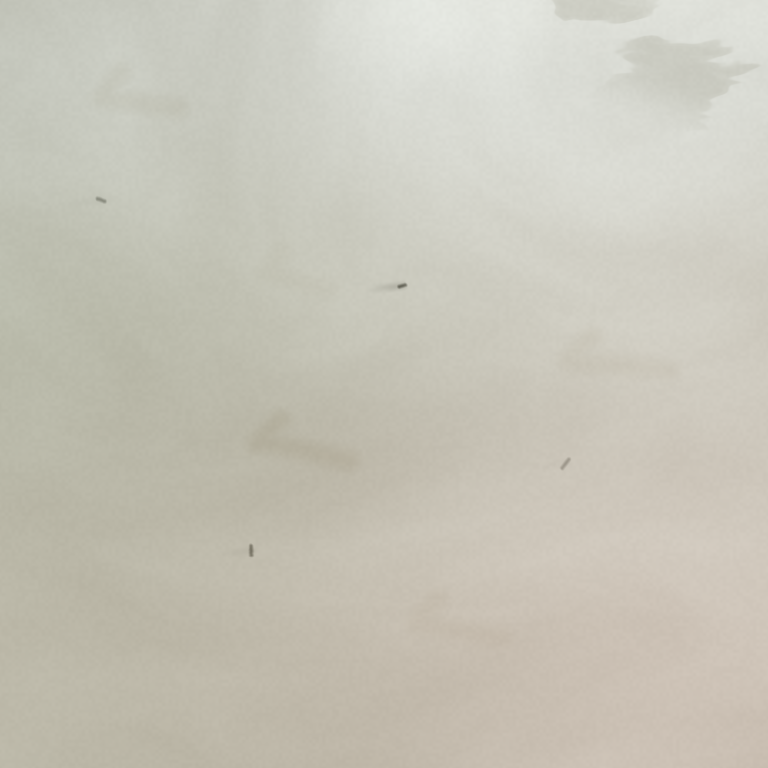
Write a WebGL 1 fragment shader that draws this texture.

```glsl
precision highp float;
uniform vec2 u_resolution;

#define MOTTLE 0.034
#define GRAIN 0.016
#define GRAIN_SCALE 230.0
#define STAIN 0.035
#define SCUFF 0.075
#define CHIP 0.30
#define SMEAR 0.09
#define CHIP_COUNT 4
#define STAIN_COUNT 5

float hash(vec2 p) {
  p = fract(p * vec2(0.1031, 0.1137));
  p += dot(p, p.yx + 33.33);
  return fract((p.x + p.y) * p.x * 17.0);
}

float valueNoise(vec2 p) {
  vec2 cell = floor(p), f = fract(p);
  f = f * f * (3.0 - 2.0 * f);
  return mix(mix(hash(cell), hash(cell + vec2(1, 0)), f.x),
             mix(hash(cell + vec2(0, 1)), hash(cell + 1.0), f.x), f.y);
}

// Layered sines, turned and warped at every octave
float clouds(vec2 p) {
  float sum = 0.0, amp = 0.5;
  for (int i = 0; i < 5; i++) {
    p = mat2(0.8, 0.6, -0.6, 0.8) * p * 1.8 + 1.7;
    p += 0.6 * sin(p.yx * 0.9);
    sum += amp * sin(p.x) * sin(p.y);
    amp *= 0.56;
  }
  return sum;
}

float segmentDistance(vec2 p, vec2 a, vec2 b) {
  vec2 d = b - a;
  return length(p - a - d * clamp(dot(p - a, d) / dot(d, d), 0.0, 1.0));
}

// Evenly spread pseudo-random positions
vec2 scatter(float i, vec2 start) {
  return 0.1 + 0.8 * fract(start + i * vec2(0.7549, 0.5698));
}

// Light falling from the upper right, warm shade below
vec3 wallLight(vec2 p) {
  vec3 low = mix(vec3(0.730, 0.715, 0.652), vec3(0.798, 0.756, 0.708), smoothstep(0.0, 0.9, p.x));
  vec3 middle = mix(vec3(0.722, 0.727, 0.664), vec3(0.812, 0.800, 0.758), smoothstep(-0.1, 1.0, p.x));
  vec3 high = mix(vec3(0.755, 0.763, 0.720), vec3(0.860, 0.868, 0.842), smoothstep(-0.1, 0.65, p.x));
  vec3 color = mix(low, middle, smoothstep(0.1, 0.65, p.y));
  color = mix(color, high, smoothstep(0.55, 0.97, p.y));
  return color + 0.03 * smoothstep(0.88, 1.0, p.y) * smoothstep(0.1, 0.8, p.x);
}

// Faint, bent, mostly level streaks
float stains(vec2 p) {
  float sum = 0.0;
  for (int i = 0; i < STAIN_COUNT; i++) {
    float k = float(i);
    vec2 q = p - scatter(k, vec2(0.29, 0.40));
    float size = 0.05 + 0.04 * fract(k * 0.618 + 0.6);
    float d = min(segmentDistance(q, vec2(0.0), vec2(size * 1.6, -0.018)),
                  segmentDistance(q, vec2(0.0), vec2(size * 0.4, 0.03)));
    sum += (1.0 - smoothstep(0.0, 0.024, d)) * (1.0 - 0.15 * k);
  }
  return sum;
}

// Small dark nicks: x is the nick, y its soft smear
vec2 chips(vec2 p) {
  vec2 sum = vec2(0.0);
  for (int i = 0; i < CHIP_COUNT; i++) {
    float k = float(i);
    vec2 q = p - scatter(k, vec2(0.53, 0.66));
    float angle = 0.3 + k * 1.25;
    vec2 halfNick = vec2(cos(angle), sin(angle)) * (0.004 + 0.004 * fract(k * 0.618));
    float nick = segmentDistance(q, -halfNick, halfNick);
    float smear = segmentDistance(q, vec2(0.0), vec2(-0.045, -0.006));
    sum.x += (1.0 - smoothstep(0.0, 0.0045, nick)) * (1.0 - 0.15 * k);
    sum.y += (1.0 - smoothstep(0.0, 0.009, smear)) * smoothstep(-0.055, 0.0, q.x) / (1.0 + 2.0 * k);
  }
  return sum;
}

void main() {
  vec2 p = gl_FragCoord.xy / u_resolution;
  float mottle = clouds(p * vec2(3.0, 4.5) + 2.0);
  vec2 wobbled = p + 0.006 * vec2(mottle, clouds(p * 9.0));
  vec3 color = wallLight(p + 0.05 * mottle);

  // Broad mottling and streaks
  color += MOTTLE * mottle * vec3(0.9, 1.0, 1.1);
  color -= STAIN * stains(wobbled) * vec3(0.8, 0.95, 1.2);

  // Worn patches along the upper right
  float band = segmentDistance(p, vec2(0.72, 1.0), vec2(1.0, 0.87));
  float worn = clouds(p * vec2(9.0, 11.0) + 5.0) - 0.1;
  float wornArea = 1.0 - smoothstep(0.02, 0.10, band);
  float rim = smoothstep(0.0, 0.06, worn) * (1.0 - smoothstep(0.06, 0.16, worn));
  color -= SCUFF * wornArea * (smoothstep(-0.05, 0.2, worn) + 0.3 * rim) * vec3(0.9, 0.95, 1.1);

  // Nicks and fine grain
  vec2 chip = chips(p + 0.002 * clouds(p * 40.0));
  color -= CHIP * chip.x + SMEAR * chip.y;
  color += GRAIN * (valueNoise(p * GRAIN_SCALE) - 0.5);

  gl_FragColor = vec4(color, 1.0);
}
```
